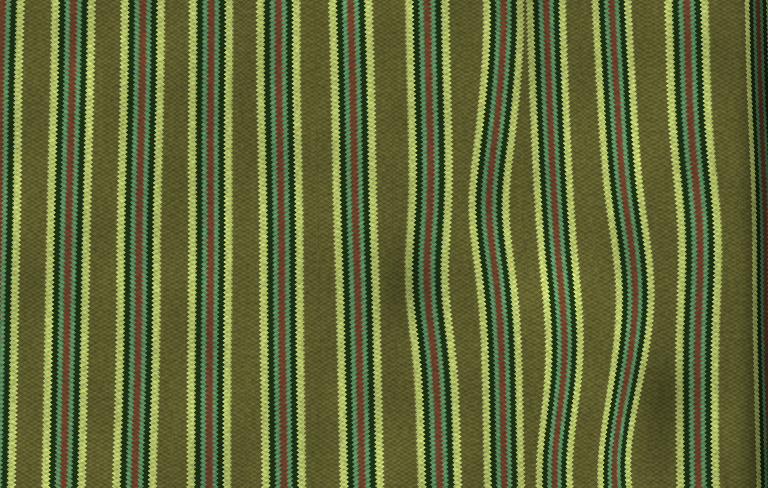
Give the GLSL for this texture, as a Shadertoy shader.

```glsl
// Woven olive cloth with soft folds bending vertical yellow, green and red stripes.

#define REPEATS 10.86     // stripe periods across the canvas
#define RED_EDGE 0.050    // half widths of the bands, in periods
#define GREEN_EDGE 0.117
#define DARK_EDGE 0.200
#define YELLOW_EDGE 0.308
#define THREADS 9.0       // weave cells per period
#define SERRATION 0.014   // stepped band edges, in periods
#define WEAVE 0.13        // thread contrast
#define GRAIN 0.16        // uneven yarn contrast

const vec3 OLIVE  = vec3(0.355, 0.350, 0.170);
const vec3 YELLOW = vec3(0.680, 0.730, 0.400);
const vec3 DARK   = vec3(0.110, 0.185, 0.075);
const vec3 GREEN  = vec3(0.350, 0.530, 0.360);
const vec3 RED    = vec3(0.400, 0.250, 0.160);

vec2 hashGradient(vec2 cell) {
    vec3 q = fract(cell.xyx * vec3(0.1031, 0.1030, 0.0973));
    q += dot(q, q.yzx + 33.33);
    float angle = 6.2832 * fract((q.x + q.y) * q.z);
    return vec2(cos(angle), sin(angle));
}

float gradientNoise(vec2 p) {
    vec2 i = floor(p), f = fract(p);
    vec2 w = f * f * f * (f * (f * 6.0 - 15.0) + 10.0);
    vec2 e = vec2(0.0, 1.0);
    float a = dot(hashGradient(i), f);
    float b = dot(hashGradient(i + e.yx), f - e.yx);
    float c = dot(hashGradient(i + e.xy), f - e.xy);
    float d = dot(hashGradient(i + e.yy), f - e.yy);
    return mix(mix(a, b, w.x), mix(c, d, w.x), w.y);
}

// Gaussian bump; offset and size in (stripe index, height)
float bump(vec2 offset, vec2 size) {
    vec2 q = offset / size;
    return exp(-dot(q, q));
}

// Centre line of stripe n at height v (0 bottom, 1 top), in periods
float stripeCentre(float n, float v) {
    float c = n - 0.03;
    // overall lean and uneven spacing
    c += (v - 0.5) * mix(0.13, -0.18, smoothstep(1.5, 5.5, n));
    c += 0.156 * exp(-pow(abs(n - 6.0) / 1.1, 2.0));
    c -= 0.17 * smoothstep(7.0, 8.5, n);
    // slanted folds
    c -= 0.15 * bump(vec2(n - 6.6, v - 0.42 - 0.15 * (n - 6.0)), vec2(0.9, 0.14));
    c += 0.16 * bump(vec2(n - 9.0, v - 0.30 - 0.10 * (n - 8.0)), vec2(1.4, 0.18));
    // bends running off the top and bottom
    c += 0.17 * bump(vec2(n - 7.0, v - 1.0), vec2(0.5, 0.24));
    c -= 0.08 * bump(vec2(n - 8.6, v - 1.0), vec2(0.8, 0.20));
    c -= 0.23 * bump(vec2(n - 8.7, v - 0.03), vec2(0.8, 0.17));
    // slight hand-woven wander
    return c + 0.02 * gradientNoise(vec2(n * 3.7, v * 3.0));
}

// Bands narrow where the cloth turns away
float stripeScale(float n, float v) {
    float s = 1.0 - 0.10 * smoothstep(6.0, 7.5, n) * smoothstep(10.0, 9.0, n);
    s -= 0.16 * bump(vec2(n - 8.8, v - 0.1), vec2(0.9, 0.2));
    return s - 0.40 * smoothstep(10.0, 11.0, n);
}

void mainImage(out vec4 fragColor, in vec2 fragCoord) {
    vec2 uv = fragCoord / iResolution.xy;
    vec2 p = fragCoord / iResolution.x * REPEATS;
    float aa = 0.75 * REPEATS / iResolution.x;

    // Stripes: nested bands around each centre line
    vec3 color = OLIVE;
    float row = 6.2832 * THREADS * 1.8 * p.y;
    float across = p.x;
    float nearest = 1e3;
    for (int k = 0; k < 12; k++) {
        float n = float(k);
        float offset = p.x - stripeCentre(n, uv.y);
        float d = abs(offset) / stripeScale(n, uv.y) + SERRATION * sin(row + n);
        color = mix(color, YELLOW, smoothstep(aa, -aa, d - YELLOW_EDGE));
        color = mix(color, DARK, smoothstep(aa, -aa, d - DARK_EDGE));
        color = mix(color, GREEN, smoothstep(aa, -aa, d - GREEN_EDGE));
        color = mix(color, RED, smoothstep(aa, -aa, d - RED_EDGE));
        if (d < nearest) { nearest = d; across = offset; }
    }

    // Weave: crossing threads that follow the stripes, plus uneven yarn
    float thread = sin(6.2832 * THREADS * across) * sin(row);
    float yarn = gradientNoise(p * vec2(13.0, 17.0)) + 0.7 * gradientNoise(p * vec2(27.0, 23.0));
    color *= 1.0 + WEAVE * thread + GRAIN * yarn;

    // Light: broad mottling, fold shadows and the darker right edge
    float light = 1.0 + 0.10 * gradientNoise(p * vec2(0.5, 0.9));
    light += 0.08 * gradientNoise(p * vec2(2.1, 1.2) + 8.0);
    light -= 0.22 * bump(uv - vec2(0.865, 0.18), vec2(0.035, 0.13));
    light -= 0.14 * bump(uv - vec2(0.525, 0.45), vec2(0.030, 0.14));
    light -= 0.15 * bump(uv - vec2(0.690, 1.00), vec2(0.020, 0.30));
    light += 0.08 * bump(uv - vec2(0.720, 0.40), vec2(0.080, 0.25));
    light *= 1.0 - 0.42 * smoothstep(0.955, 0.995, uv.x);
    fragColor = vec4(clamp(color * light, 0.0, 1.0), 1.0);
}
```
